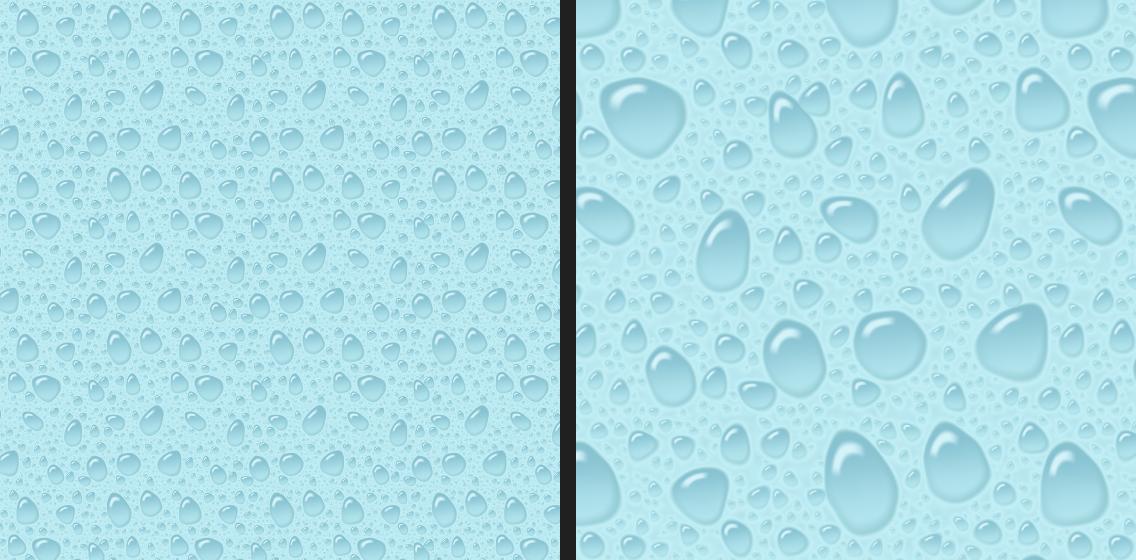
Left, the full canvas; right, a detail of the centre.
This texture is drawn by a Shadertoy shader. Its source:

```glsl
// Pale aqua sheet of packed water droplets in four sizes, tiled across the canvas.

const float REPEATS = 3.444;      // tiles across and down
const float BIG = 4.0, MEDIUM = 10.0, SMALL = 20.0, TINY = 36.0;  // cells per tile
const float GAP = 0.006;          // clear space between droplets
const float FAR = 1000.0;

const vec3 GROUND = vec3(0.725, 0.905, 0.94);
const vec3 RIM    = vec3(0.775, 0.95, 0.97);
const vec3 TOP    = vec3(0.53, 0.76, 0.82);
const vec3 BOTTOM = vec3(0.69, 0.89, 0.925);
const vec3 EDGE   = vec3(0.55, 0.77, 0.81);
const vec3 GLINT  = vec3(0.88, 0.985, 1.0);

struct Drop {
    float dist;   // signed distance to the outline
    vec2 pos;     // offset from the centre, in radii
    float radius;
};

vec2 hash2(vec2 c) {
    vec3 v = fract(c.xyx * vec3(0.1031, 0.1030, 0.0973));
    v += dot(v, v.yzx + 33.33);
    return fract((v.xx + v.yz) * v.zy);
}

// Gradient noise that repeats after a whole number of cells
float corner(vec2 cell, vec2 offset, float period) {
    float a = 6.2832 * hash2(mod(cell, period) + 5.0).x;
    return dot(vec2(cos(a), sin(a)), offset);
}

float gradientNoise(vec2 p, float period) {
    vec2 i = floor(p), f = fract(p), e = vec2(0.0, 1.0);
    vec2 u = f * f * f * (f * (f * 6.0 - 15.0) + 10.0);
    float low  = mix(corner(i, f, period), corner(i + e.yx, f - e.yx, period), u.x);
    float high = mix(corner(i + e, f - e, period), corner(i + 1.0, f - 1.0, period), u.x);
    return mix(low, high, u.y);
}

// Jittered centre, with alternate rows staggered
vec2 centre(vec2 id, float n) {
    vec2 jitter = 0.34 * (hash2(mod(id, n) + n * 3.0) - 0.5);
    jitter.x += 0.5 * mod(id.y, 2.0) - 0.25;
    return (id + 0.5 + jitter) / n;
}

// Tilted egg, shrunk to the room around its centre or dropped if squeezed out
Drop dropAt(vec2 p, vec2 id, float n, float room) {
    vec2 key = mod(id, n) + n;
    vec2 a = hash2(key + 17.0), b = hash2(key + 59.0);
    float full = mix(0.2, 0.36, a.x) / n;
    float r = min(full, (room - GAP) / 1.15);
    if (r < 0.35 * full) return Drop(FAR, vec2(0.0), full);
    vec2 offset = p - centre(id, n);
    float tilt = 2.2 * (a.y - 0.4);
    float stretch = mix(1.02, n < MEDIUM ? 1.32 : 1.2, b.x);
    vec2 q = mat2(cos(tilt), -sin(tilt), sin(tilt), cos(tilt)) * offset;
    q *= vec2(stretch, 1.0 / stretch);
    q.x *= 1.0 + mix(0.08, 0.4, b.y) * clamp(q.y / r, -1.0, 1.0);
    return Drop(length(q) - r, offset / r, r);
}

// Each field adds one size of droplet around the larger ones
Drop bigField(vec2 p) {
    Drop best = Drop(FAR, vec2(0.0), 1.0);
    for (int k = 0; k < 9; k++) {
        vec2 id = floor(p * BIG) + vec2(k % 3 - 1, k / 3 - 1);
        Drop d = dropAt(p, id, BIG, 1.0);
        if (d.dist < best.dist) best = d;
    }
    return best;
}

Drop mediumField(vec2 p) {
    Drop best = bigField(p);
    for (int k = 0; k < 9; k++) {
        vec2 id = floor(p * MEDIUM) + vec2(k % 3 - 1, k / 3 - 1);
        if (dropAt(p, id, MEDIUM, 1.0).dist > best.dist) continue;
        Drop d = dropAt(p, id, MEDIUM, bigField(centre(id, MEDIUM)).dist);
        if (d.dist < best.dist) best = d;
    }
    return best;
}

Drop smallField(vec2 p) {
    Drop best = mediumField(p);
    for (int k = 0; k < 9; k++) {
        vec2 id = floor(p * SMALL) + vec2(k % 3 - 1, k / 3 - 1);
        if (dropAt(p, id, SMALL, 1.0).dist > best.dist) continue;
        Drop d = dropAt(p, id, SMALL, mediumField(centre(id, SMALL)).dist);
        if (d.dist < best.dist) best = d;
    }
    return best;
}

Drop tinyField(vec2 p) {
    Drop best = smallField(p);
    for (int k = 0; k < 9; k++) {
        vec2 id = floor(p * TINY) + vec2(k % 3 - 1, k / 3 - 1);
        if (dropAt(p, id, TINY, 1.0).dist > best.dist) continue;
        Drop d = dropAt(p, id, TINY, smallField(centre(id, TINY)).dist);
        if (d.dist < best.dist) best = d;
    }
    return best;
}

// Dark top, pale foot, thin outline and a curved glint at the upper left
vec3 dropColour(Drop d) {
    float depth = d.dist / d.radius;
    vec2 dir = d.pos / max(length(d.pos), 0.001);
    vec3 c = mix(BOTTOM, TOP, smoothstep(-0.9, 0.9, d.pos.y - 0.15 * d.pos.x));
    float outline = smoothstep(-0.28, -0.03, depth) * (0.5 + 0.25 * dir.x);
    c = mix(c, EDGE, outline);
    float band = 1.0 - smoothstep(0.04, 0.19, abs(depth + 0.34));
    float facing = smoothstep(0.62, 0.95, dot(dir, vec2(-0.55, 0.835)));
    return mix(c, GLINT, 0.85 * band * facing);
}

void mainImage(out vec4 fragColor, in vec2 fragCoord) {
    vec2 p = (fragCoord / iResolution.y - vec2(0.0, 1.0)) * REPEATS;
    float soft = max(0.005, 0.8 * REPEATS / iResolution.y);

    // Warp the outlines slightly
    vec2 warp = vec2(gradientNoise(p * 14.0, 14.0), gradientNoise(p * 14.0 + 7.3, 14.0));
    Drop d = tinyField(p + 0.009 * warp);

    // Mottled ground with a pale rim around every droplet
    vec3 colour = GROUND + 0.03 * gradientNoise(p * 40.0, 40.0);
    colour = mix(colour, RIM, 0.75 * (1.0 - smoothstep(0.002, 0.013, d.dist)));

    float cover = 1.0 - smoothstep(-soft, soft, d.dist);
    float strength = mix(0.65, 1.0, smoothstep(0.005, 0.03, d.radius));
    fragColor = vec4(mix(colour, dropColour(d), cover * strength), 1.0);
}
```
